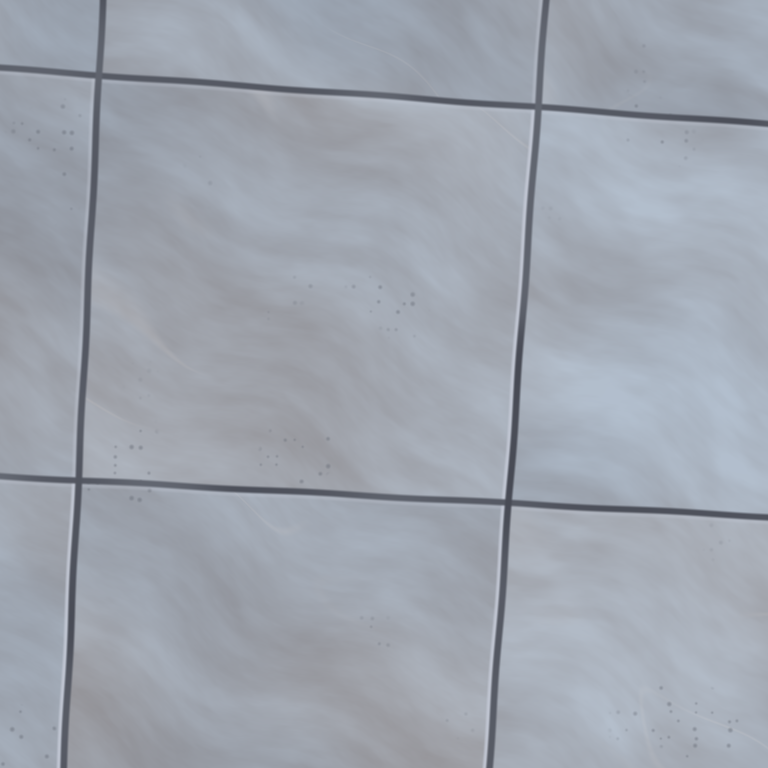
Give the GLSL for this texture, as a WebGL 1 fragment shader.

```glsl
precision highp float;
// Pale stone floor tiles in a slightly skewed grid with dark grout and bright lips.
// Two line families give tile coordinates; stretched cellular noise, offset for
// each tile, draws the clouds and veins, and sparse dots add stains.
uniform vec2 u_resolution;

const vec3 STONE_DARK = vec3(0.56, 0.565, 0.59);
const vec3 STONE_LIGHT = vec3(0.70, 0.745, 0.80);
const vec3 WARM_TINT = vec3(0.025, 0.0, -0.022);
const vec3 GROUT_DARK = vec3(0.25, 0.26, 0.30);
const vec3 GROUT_WORN = vec3(0.42, 0.44, 0.48);
const vec3 LIP_COLOR = vec3(0.76, 0.78, 0.83);
const vec2 STREAK_DIR = vec2(0.87, -0.49);

float hash(vec2 p) {
  return fract(sin(dot(p, vec2(127.1, 311.7))) * 4375.85);
}

vec2 hash2(vec2 p) {
  return vec2(hash(p), hash(p + 41.3));
}

// Smooth cellular noise: random cell values blended by distance to their points.
float cellNoise(vec2 p) {
  vec2 cell = floor(p);
  float sum = 0.0;
  float total = 0.0;
  for (int j = -1; j <= 1; j++) {
    for (int i = -1; i <= 1; i++) {
      vec2 id = cell + vec2(float(i), float(j));
      vec2 d = id + 0.2 + 0.6 * hash2(id) - p;
      float weight = exp(-4.5 * dot(d, d));
      sum += weight * hash(id + 7.7);
      total += weight;
    }
  }
  return sum / total;
}

float clouds(vec2 p) {
  float sum = 0.0;
  float amp = 0.5;
  for (int i = 0; i < 5; i++) {
    sum += amp * cellNoise(p);
    p = p * 2.03 + vec2(13.7, 5.1);
    amp *= 0.52;
  }
  return sum;
}

// Soft stripe of given half width around distance zero.
float band(float d, float halfWidth, float soft) {
  return 1.0 - smoothstep(halfWidth - soft, halfWidth + soft, abs(d));
}

// Sparse round stains that appear only where the mask allows.
float specks(vec2 p, float scale, float mask, float soft) {
  vec2 q = p * scale;
  vec2 id = floor(q);
  float d = length(fract(q) - 0.35 - 0.3 * hash2(id));
  float radius = 0.08 + 0.17 * hash(id + 3.1);
  float present = step(0.8, hash(id + 9.4)) * mask;
  return present * (1.0 - smoothstep(radius - soft * scale, radius + soft * scale, d));
}

vec3 stone(vec2 p, vec2 tile, float soft) {
  vec2 q = vec2(dot(p, STREAK_DIR), dot(p, vec2(-STREAK_DIR.y, STREAK_DIR.x)));
  q += 17.0 * hash2(tile + 5.0);
  q.y += 0.02 * sin(q.x * 9.0) + 0.012 * sin(q.x * 23.0 + 2.0);

  // Broad clouds, fine streaks and the room light falling from the right.
  float cloud = clouds(q * vec2(3.2, 7.5));
  float streak = clouds(q * vec2(10.0, 36.0) + 31.0);
  vec2 fromLight = p - vec2(0.82, 0.52);
  float glow = 0.32 * exp(-3.0 * dot(fromLight, fromLight)) - 0.13;
  float tone = 0.47 + 1.15 * (cloud - 0.48) + 0.45 * (streak - 0.48) + glow;

  // Thin pale veins, broken up by a slow mask.
  float ridge = cellNoise(q * vec2(4.0, 11.0) + 53.0);
  float veinMask = smoothstep(0.5, 0.75, cellNoise(q * vec2(4.0, 6.0) + 71.0));
  float vein = band(ridge - 0.5, 0.02, 0.02) * veinMask;
  tone += 0.12 * vein;

  float warmth = cellNoise(q * vec2(2.5, 5.0) + 90.0) - 0.5 + 0.4 * (0.45 - p.y);
  vec3 color = mix(STONE_DARK, STONE_LIGHT, clamp(tone, 0.0, 1.0));
  color += WARM_TINT * (warmth + 0.5 * vein);

  float stainMask = smoothstep(0.76, 0.84, cellNoise(p * 9.0 + 23.0));
  return mix(color, GROUT_WORN, 0.5 * specks(p, 90.0, stainMask, soft));
}

void main() {
  vec2 p = gl_FragCoord.xy / u_resolution;
  float soft = max(0.0022, 1.0 / min(u_resolution.x, u_resolution.y));

  // Skewed grid: each axis drifts and narrows along the other one.
  vec2 origin = vec2(0.083, 0.380) + vec2(0.051, -0.053) * p.yx;
  vec2 size = vec2(0.554, 0.5315) + vec2(0.023, -0.020) * p.yx;
  vec2 grid = (p - origin) / size;
  vec2 tile = floor(grid);
  vec2 line = floor(grid + 0.5);
  vec2 d = (grid - line) * size;
  d += 0.0007 * sin(p.yx * vec2(31.0, 27.0) + line * 4.0);

  vec3 color = stone(p, tile, soft);

  // Bright bevels on the left of upright joints and below level ones.
  float lipX = clamp(0.4 - 0.5 * (tile.y - line.x), 0.0, 0.9);
  color = mix(color, LIP_COLOR, lipX * band(d.x + 0.0065, 0.0024, soft));
  color = mix(color, LIP_COLOR, 0.3 * band(d.y + 0.0065, 0.0022, soft));

  // Grout, worn to grey in places along its length.
  vec2 wear = vec2(cellNoise(vec2(line.x * 9.0, p.y * 7.0)),
                   cellNoise(vec2(p.x * 7.0, line.y * 9.0 + 40.0)));
  wear = clamp(wear * vec2(0.9) + vec2(0.0, 0.12), 0.0, 1.0);
  color = mix(color, mix(GROUT_DARK, GROUT_WORN, wear.y), band(d.y, 0.004, soft));
  color = mix(color, mix(GROUT_DARK, GROUT_WORN, wear.x), band(d.x, 0.0043, soft));

  gl_FragColor = vec4(color, 1.0);
}
```
